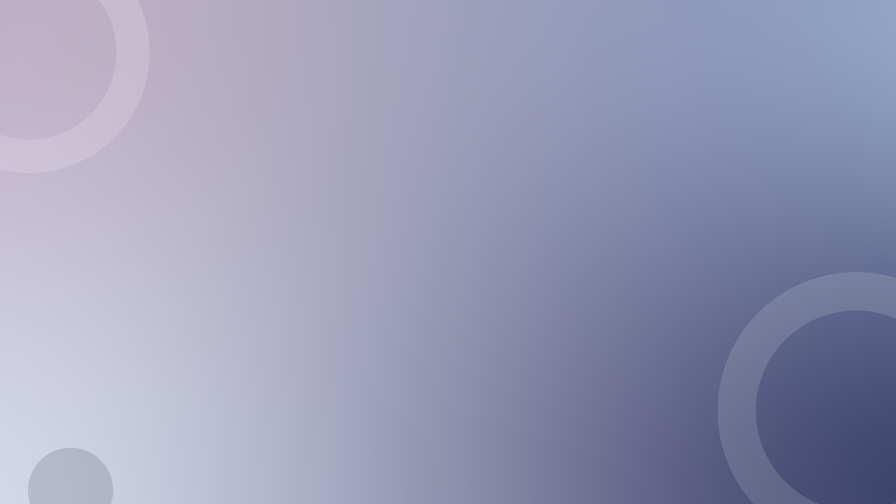
Write a WebGL 1 fragment shader that draws this background.

```glsl
precision highp float;

uniform vec2 u_resolution;

// Cubic through four colours spaced evenly over 0..1
vec3 ramp(vec3 a, vec3 b, vec3 c, vec3 d, float x) {
  float t = 3.0 * x;
  float t1 = t - 1.0, t2 = t - 2.0, t3 = t - 3.0;
  return (t * t1 * t2 * d - t1 * t2 * t3 * a) / 6.0
       + (t * t2 * t3 * b - t * t1 * t3 * c) / 2.0;
}

// Antialiased coverage of a signed distance
float cover(float dist) {
  return clamp(0.5 - dist * u_resolution.y, 0.0, 1.0);
}

float ring(vec2 p, float radius, float halfWidth) {
  return cover(abs(length(p) - radius) - halfWidth);
}

void main() {
  vec2 uv = gl_FragCoord.xy / u_resolution;
  vec2 p = gl_FragCoord.xy / u_resolution.y;
  float aspect = u_resolution.x / u_resolution.y;

  // Four-corner gradient: pink, blue, pale lilac and navy
  vec3 top = ramp(vec3(0.75, 0.69, 0.78), vec3(0.68, 0.66, 0.75),
                  vec3(0.58, 0.61, 0.73), vec3(0.58, 0.65, 0.77), uv.x);
  vec3 bottom = ramp(vec3(0.82, 0.84, 0.91), vec3(0.68, 0.69, 0.78),
                     vec3(0.43, 0.44, 0.57), vec3(0.24, 0.27, 0.42), uv.x);
  vec3 color = mix(bottom, top, smoothstep(0.0, 1.0, uv.y));

  // Translucent rings anchored to opposite corners
  float upperRing = ring(p - vec2(0.058, 0.896), 0.206, 0.033);
  float lowerRing = ring(p - vec2(aspect - 0.079, 0.185), 0.237, 0.038);
  color = mix(color, vec3(1.0), 0.15 * upperRing + 0.13 * lowerRing);

  // Grey disc at the lower left
  float disc = cover(length(p - vec2(0.140, 0.027)) - 0.0845);
  color = mix(color, vec3(0.08, 0.09, 0.12), 0.14 * disc);

  gl_FragColor = vec4(color, 1.0);
}
```
